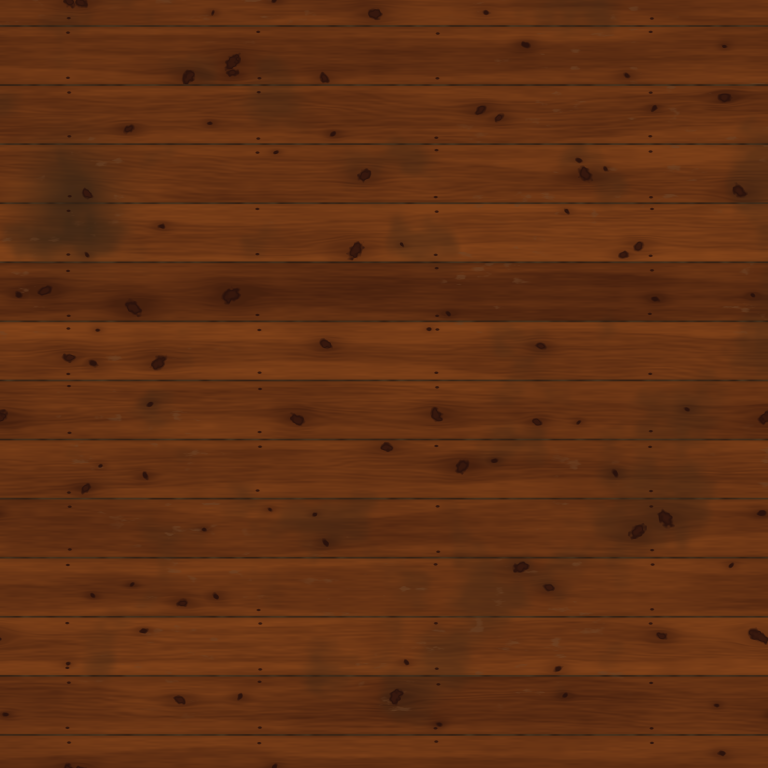
Give the GLSL for this texture, as a Shadertoy shader.

```glsl
const float PLANKS = 13.0;
const float PLANK_SHIFT = 0.44;
const vec3 DARK_WOOD = vec3(0.32, 0.15, 0.06);
const vec3 LIGHT_WOOD = vec3(0.50, 0.255, 0.095);
const vec3 KNOT_CORE = vec3(0.15, 0.06, 0.04);
const vec3 KNOT_HEART = vec3(0.25, 0.11, 0.055);
const vec3 SEAM_DARK = vec3(0.18, 0.11, 0.065);
const vec3 SEAM_DUST = vec3(0.31, 0.23, 0.14);
const vec3 GREY_STAIN = vec3(0.23, 0.145, 0.08);
const vec3 SCUFF = vec3(0.42, 0.27, 0.16);

// Brightness of each plank, from the bottom up
const float TONES[13] = float[13](0.55, 0.38, 0.76, 0.58, 0.48, 0.58, 0.52,
                                 0.64, 0.24, 0.78, 0.64, 0.50, 0.46);

float hash(vec2 p) {
    return fract(sin(dot(p, vec2(127.1, 311.7))) * 43758.5453);
}

float noise(vec2 p) {
    vec2 i = floor(p), f = fract(p);
    f = f * f * (3.0 - 2.0 * f);
    return mix(mix(hash(i), hash(i + vec2(1, 0)), f.x),
               mix(hash(i + vec2(0, 1)), hash(i + vec2(1, 1)), f.x), f.y);
}

float fbm(vec2 p) {
    float sum = 0.0, weight = 0.5;
    for (int i = 0; i < 4; i++) {
        sum += weight * noise(p);
        p = p * 2.03 + 17.3;
        weight *= 0.5;
    }
    return sum / 0.9375;
}

float disc(float dist, float radius, float soft) {
    return 1.0 - smoothstep(radius - soft, radius + soft, dist);
}

// Knots of one plank: x = core, y = inner heart, z = halo, w = grain bend
vec4 knots(float x, float v, float row, float pixel) {
    vec4 result = vec4(0.0);
    for (int i = 0; i < 7; i++) {
        vec2 seed = vec2(float(i) * 3.7 + 1.3, row * 5.1 + 2.0);
        vec2 d = vec2(x - hash(seed), (v - mix(0.12, 0.88, hash(seed + 9.1))) / PLANKS);
        d.x -= round(d.x);
        float size = mix(0.003, 0.0125, pow(hash(seed + 21.7), 2.0));
        float angle = (hash(seed + 33.3) - 0.5) * 2.2;
        vec2 q = mat2(cos(angle), sin(angle), -sin(angle), cos(angle)) * d;
        float dist = length(q * vec2(1.0, 1.55));
        dist += size * 0.55 * (noise(d * 260.0 + seed) - 0.5);
        float halo = exp(-dot(d * vec2(0.55, 1.0), d * vec2(0.55, 1.0)) / (size * size * 3.0));
        float core = disc(dist, size, pixel + size * 0.15);
        result.x = max(result.x, core);
        result.y = max(result.y, disc(dist, size * 0.6, size * 0.25) * step(0.006, size));
        result.z = max(result.z, halo);
        result.w += halo * sign(d.y) * min(abs(d.y), size) * 0.7;
    }
    return result;
}

// Pairs of nail heads near both edges, in four columns of joists
float nails(float x, float v, float row, float pixel) {
    vec4 columns = vec4(0.089, 0.337, 0.569, 0.848);
    float edge = (0.5 - abs(v - 0.5) - 0.12) / PLANKS;
    float mask = 0.0;
    for (int i = 0; i < 4; i++) {
        vec2 seed = vec2(row + step(0.5, v) * 31.0, float(i) + 4.0);
        vec2 d = vec2(x - columns[i], edge) + (vec2(hash(seed), hash(seed + 5.0)) - 0.5) * 0.004;
        float head = disc(length(d * vec2(0.75, 1.2)), 0.0018, pixel * 0.8);
        mask = max(mask, head * step(0.2, hash(seed + 8.0)));
    }
    return mask;
}

// Brightness of the grain, with a darker heartwood band along the plank
float grainShade(vec2 p, float v, float row) {
    float shift = row * 19.7;
    float middle = 0.5 + 0.35 * (noise(vec2(p.x * 3.0, shift)) - 0.5);
    float halfWidth = 0.14 + 0.34 * noise(vec2(p.x * 4.0 + 7.0, shift + 3.0));
    float offset = abs(v - middle) + 0.06 * (noise(vec2(p.x * 14.0, p.y * 160.0)) - 0.5);
    float heart = 1.0 - smoothstep(halfWidth - 0.05, halfWidth + 0.03, offset);
    float blotch = fbm(p * vec2(7.0, 16.0) + shift);
    float streak = fbm(vec2(p.x * 5.0, p.y * 110.0 + shift));
    float fibre = noise(vec2(p.x * 55.0, p.y * 420.0 + shift));
    float rings = sin(75.0 * offset + 26.0 * fbm(vec2(p.x * 5.0, v * 1.5 + shift)));
    rings *= heart * mix(0.015, 0.07, step(0.55, hash(vec2(row, 6.0))));
    return 0.55 * (blotch - 0.5) + 0.5 * (streak - 0.5) + 0.2 * (fibre - 0.5)
         + rings - 0.24 * heart + 0.07;
}

void mainImage(out vec4 fragColor, in vec2 fragCoord) {
    vec2 uv = fragCoord / iResolution.y;
    float pixel = 1.0 / iResolution.y;
    float level = uv.y * PLANKS + PLANK_SHIFT;
    float row = mod(floor(level), PLANKS), v = fract(level);

    // Wood, its grain bent around the knots
    vec4 knot = knots(uv.x, v, row, pixel);
    vec2 grainPos = uv - vec2(0.0, knot.w);
    float shade = TONES[int(row)] + grainShade(grainPos, v - knot.w * PLANKS, row);
    shade -= 0.45 * knot.z;
    vec3 color = mix(DARK_WOOD, LIGHT_WOOD, clamp(shade, -0.25, 1.15));

    // Grey stains and pale scuffs
    float cloud = fbm(uv * 9.0 + 4.0);
    float smudge = exp(-dot((uv - vec2(0.09, 0.74)) * vec2(17.0, 15.0), (uv - vec2(0.09, 0.74)) * vec2(17.0, 15.0)));
    color = mix(color, GREY_STAIN, 0.75 * smudge * (0.5 + cloud) + 0.35 * smoothstep(0.62, 0.8, cloud));
    float worn = smoothstep(0.7, 0.85, fbm(uv * vec2(40.0, 90.0))) * smoothstep(0.45, 0.7, noise(uv * 8.0));
    color = mix(color, SCUFF, 0.5 * worn);

    // Knots and nails
    color = mix(color, KNOT_CORE, 0.9 * knot.x);
    color = mix(color, KNOT_HEART, 0.55 * knot.y);
    color = mix(color, KNOT_CORE, 0.85 * nails(uv.x, v, row, pixel));

    // Dusty seams between planks
    float seamDist = min(v, 1.0 - v) / PLANKS;
    float dust = noise(vec2(uv.x * 90.0, floor(level + 0.5) * 7.0));
    color *= 1.0 - 0.18 * exp(-seamDist * 450.0);
    color = mix(color, mix(SEAM_DARK, SEAM_DUST, dust * 0.7), 0.9 * disc(seamDist, 0.0011, pixel * 0.7));
    fragColor = vec4(color, 1.0);
}
```
